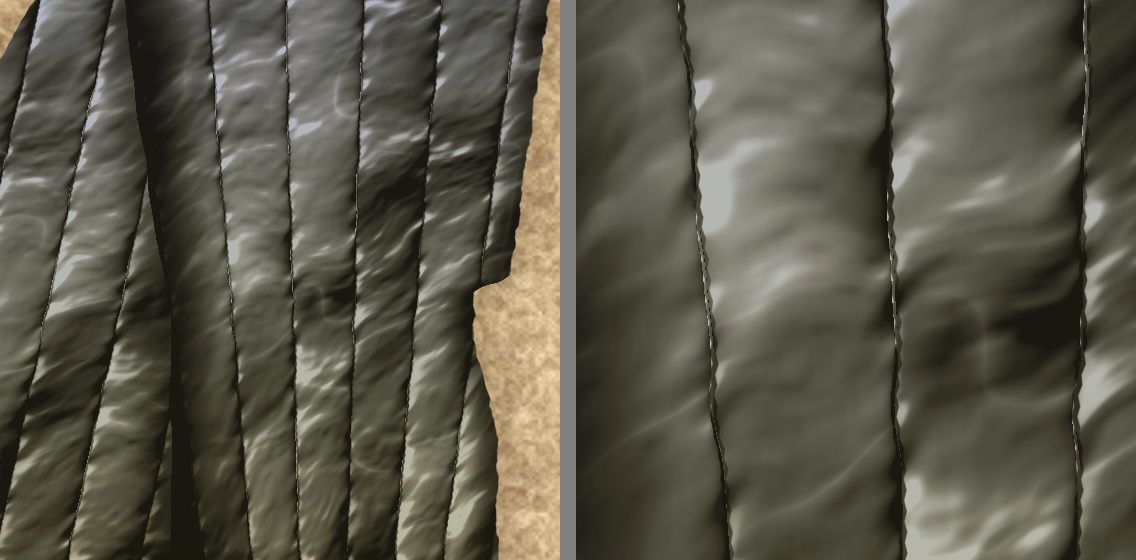
Left, the full canvas; right, a detail of the centre.
This texture is drawn by a Shadertoy shader. Its source:

```glsl
// Quilted satin lining: fanned stitched channels on two panels, framed by curly fleece.
const vec3 DARK = vec3(0.10, 0.09, 0.07);
const vec3 OLIVE = vec3(0.24, 0.23, 0.18);
const vec3 GREY = vec3(0.36, 0.36, 0.32);
const vec3 SILVER = vec3(0.50, 0.49, 0.45);
const vec3 SHINE = vec3(0.70, 0.71, 0.71);
const vec3 FLEECE_DEEP = vec3(0.53, 0.41, 0.26);
const vec3 FLEECE_PALE = vec3(0.95, 0.85, 0.69);
const vec2 LIGHT = vec2(-0.42, 0.90);
const float STITCHES = 80.0;      // stitches along the canvas height
const float SEAM_WIDTH = 0.0020;  // half width of the sewn line
const float PUFF = 0.009;         // padding height of one channel
const float FOLD = 0.036;         // height of the cross folds
const float PUCKER = 0.009;       // height of gathers beside a seam
const float FOLD_RATE = 9.0;      // folds along the canvas height

float hash(vec2 p) {
    return fract(sin(dot(p, vec2(127.1, 311.7))) * 43758.5453);
}

float noise(vec2 p) {
    vec2 i = floor(p), f = fract(p);
    f = f * f * f * (f * (f * 6.0 - 15.0) + 10.0);
    return mix(mix(hash(i), hash(i + vec2(1, 0)), f.x),
               mix(hash(i + vec2(0, 1)), hash(i + vec2(1, 1)), f.x), f.y);
}

float fbm(vec2 p) {
    float sum = 0.0, amp = 0.5;
    for (int i = 0; i < 4; i++) {
        sum += amp * noise(p);
        p = p * 2.03 + 17.1;
        amp *= 0.38;
    }
    return sum;
}

// Spacing of the seams: the right panel fans out upward
float seamSpacing(float y, bool left) {
    return left ? 0.13 : mix(0.085, 0.139, y);
}

// Coordinate across the panel, whole numbers lie on seams
float seamCoord(vec2 p, bool left) {
    float start = left ? mix(-0.01, 0.20, p.y) : mix(0.45, 0.371, p.y);
    float wobble = 0.004 * (noise(vec2(p.y * 26.0, 3.0)) - 0.5);
    return (p.x + wobble - start) / seamSpacing(p.y, left);
}

// Fold coordinates: long across the channel, partly shifted at each seam
vec2 foldCoord(vec2 p, float s, bool left) {
    float id = floor(s), u = fract(s);
    float slope = left ? 0.20 : 0.45;
    float bend = 0.7 * noise(p * 5.0 + 2.0) + 0.12 * noise(p * 21.0);
    return vec2(s * 0.75 + id * 0.6, p.y * FOLD_RATE - u * slope + bend + hash(vec2(id, 4.0)) * 1.6);
}

float height(vec2 p, bool left) {
    float s = seamCoord(p, left), u = fract(s), d = min(u, 1.0 - u);
    float puff = sqrt(4.0 * u * (1.0 - u) + 0.03);
    float gather = (noise(vec2(s * 3.0, p.y * 42.0 - u * 4.0)) - 0.5) * exp(-d * 10.0);
    return PUFF * puff + FOLD * fbm(foldCoord(p, s, left)) * (0.6 + 0.4 * puff) + PUCKER * gather;
}

// Satin colour for a brightness
vec3 satinRamp(float t) {
    vec3 c = mix(DARK, OLIVE, clamp((t - 0.08) / 0.15, 0.0, 1.0));
    c = mix(c, GREY, clamp((t - 0.23) / 0.13, 0.0, 1.0));
    c = mix(c, SILVER, clamp((t - 0.36) / 0.14, 0.0, 1.0));
    return mix(c, SHINE, clamp((t - 0.50) / 0.21, 0.0, 1.0));
}

vec3 satin(vec2 p, float panelEdge, float fleeceEdge, float px) {
    bool left = p.x < panelEdge;
    float s = seamCoord(p, left), u = fract(s);
    float d = min(u, 1.0 - u) * seamSpacing(p.y, left);

    // Slope lighting with a broad sheen and thin bright creases
    vec2 e = vec2(0.002, 0.0);
    float h = height(p, left);
    vec2 grad = vec2(height(p + e.xy, left) - h, height(p + e.yx, left) - h) / e.x;
    float lit = dot(-grad, LIGHT);
    vec2 q = foldCoord(p, s, left);
    float crease = pow(1.0 - abs(2.0 * noise(q * vec2(0.8, 0.9) + 5.0) - 1.0), 16.0);
    float tone = mix(0.27, 0.36, p.y) + 0.55 * clamp(lit, -0.45, 0.6);
    tone += 0.30 * (noise(q * vec2(0.7, 0.55) + 40.0) - 0.5) + 0.12 * (noise(p * 5.0) - 0.5);
    tone += 0.24 * smoothstep(0.14, 0.38, lit) + 0.20 * crease * noise(p * 17.0);
    tone += 0.08 * exp(-12.0 * dot(p - vec2(0.5, 0.2), p - vec2(0.5, 0.2)));

    // Shadows in the valley between panels and under the fleece
    float valley = left ? mix(0.50, 1.0, smoothstep(0.0, 0.09, panelEdge - p.x))
                        : mix(0.18, 1.0, smoothstep(0.01, 0.14, p.x - panelEdge));
    tone *= valley * mix(0.40, 1.0, smoothstep(0.0, 0.07, fleeceEdge - p.x));

    // Dark sewn line, swelling at each stitch and fading in places
    float stitch = abs(fract(p.y * STITCHES + u * 0.5) - 0.5) * 2.0;
    float halfWidth = SEAM_WIDTH * mix(0.5, 1.3, stitch);
    float line = 1.0 - smoothstep(halfWidth - px, halfWidth + px, d);
    float wear = 0.5 + 0.5 * noise(vec2(floor(s + 0.5) * 5.0, p.y * 18.0));
    tone *= 1.0 - 0.35 * exp(-d * 200.0);
    tone = mix(tone, min(tone, 0.40) * 0.35, line * wear);
    tone += 0.012 * (noise(p * vec2(260.0, 90.0)) - 0.5);
    return satinRamp(tone) * mix(vec3(1.03, 1.01, 0.86), vec3(0.99, 1.0, 1.08), p.y);
}

// Curly pile, darker toward its rim
vec3 fleece(vec2 p, float depth) {
    vec2 warp = vec2(noise(p * 45.0), noise(p * 45.0 + 31.0));
    float curl = noise(p * 75.0 + warp * 1.5);
    float pile = 0.40 * curl + 0.40 * fbm(p * 28.0) + 0.25 * noise(p * 170.0);
    return mix(FLEECE_DEEP, FLEECE_PALE, pile + 0.25 * smoothstep(0.0, 0.09, depth) - 0.06);
}

void mainImage(out vec4 fragColor, in vec2 fragCoord) {
    vec2 p = fragCoord / iResolution.xy;
    float px = 1.0 / min(iResolution.x, iResolution.y);

    // Outlines of the panels and of the fleece
    float panelEdge = 0.225 + 0.08 * smoothstep(1.0, 0.35, p.y) + 0.008 * (noise(vec2(p.y * 14.0, 8.0)) - 0.5);
    float upper = 0.98 - 0.14 * (1.0 - p.y);
    float lower = mix(0.846, 0.888, smoothstep(0.42, 0.20, p.y));
    float fleeceEdge = mix(lower, upper, smoothstep(0.475, 0.51, p.y));
    float fuzz = 0.012 * (fbm(p * 55.0) - 0.40);
    float corner = (p.y - 0.89) * 0.55 - p.x;
    float depth = max(p.x - fleeceEdge, corner) + fuzz;

    vec3 color = satin(p, panelEdge, fleeceEdge, px);
    color = mix(color, fleece(p, depth), smoothstep(-px, px, depth));
    fragColor = vec4(color, 1.0);
}
```
